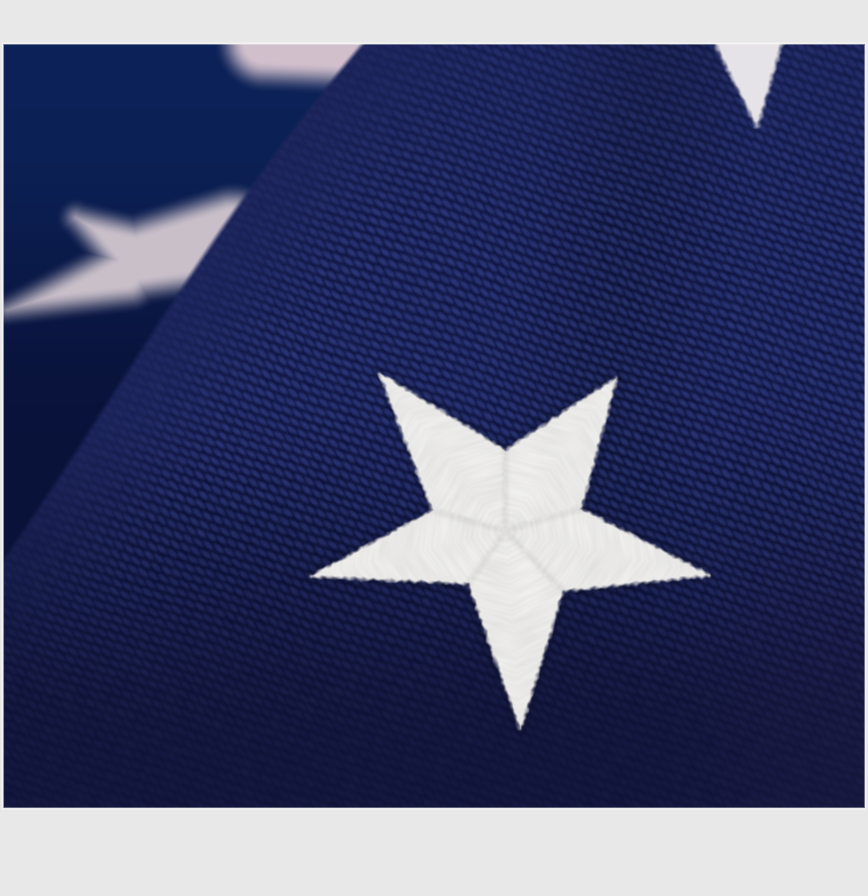
Reproduce this texture procedurally as a Shadertoy shader.

```glsl
const vec2 STAR_CENTER = vec2(0.564, 0.4075);

vec2 hashGradient(vec2 cell) {
    float h = fract(sin(dot(cell, vec2(127.1, 311.7))) * 43758.55);
    return vec2(cos(6.2832 * h), sin(6.2832 * h));
}

float gradientNoise(vec2 p) {
    vec2 i = floor(p), f = fract(p);
    vec2 u = f * f * f * (f * (f * 6.0 - 15.0) + 10.0);
    vec2 e = vec2(1.0, 0.0);
    float low = mix(dot(hashGradient(i), f), dot(hashGradient(i + e), f - e), u.x);
    float high = mix(dot(hashGradient(i + e.yx), f - e.yx),
                     dot(hashGradient(i + 1.0), f - 1.0), u.x);
    return mix(low, high, u.y);
}

float segmentDistance(vec2 p, vec2 a, vec2 b, float radiusA, float radiusB) {
    vec2 ab = b - a;
    float h = clamp(dot(p - a, ab) / dot(ab, ab), 0.0, 1.0);
    return length(p - a - ab * h) - mix(radiusA, radiusB, h);
}

float polygonDistance(vec2 p, vec2 v[10]) {
    float nearest = 1e3, side = 1.0;
    for (int i = 0; i < 10; i++) {
        vec2 a = v[i], b = v[(i + 9) % 10];
        nearest = min(nearest, segmentDistance(p, a, b, 0.0, 0.0));
        if ((a.y > p.y) != (b.y > p.y) &&
            p.x < (b.x - a.x) * (p.y - a.y) / (b.y - a.y) + a.x) side = -side;
    }
    return side * nearest;
}

float coverage(float d, float softness) {
    return 1.0 - smoothstep(-softness, softness, d);
}

// Staggered loops of thread, warped gently by the drape
float weave(vec2 p, float period) {
    p += 0.004 * gradientNoise(p * 7.0);
    vec2 q = vec2(p.x + 0.22 * p.y, p.y + 0.32 * p.x) / period;
    q.x += 0.5 * mod(floor(q.y), 2.0);
    vec2 f = fract(q) - 0.5;
    float loopShape = 1.0 - smoothstep(0.12, 0.62, length(f * vec2(0.85, 1.1) + vec2(0.0, 0.2 * f.x)));
    return loopShape - 0.45 + 0.25 * gradientNoise(q * 1.7);
}

vec3 frontCloth(vec2 p, float foldDistance) {
    float light = smoothstep(0.16, 0.60, p.y + 0.05 * gradientNoise(p * 4.0));
    vec3 color = mix(vec3(0.070, 0.085, 0.235), vec3(0.108, 0.143, 0.355), light);
    color *= 1.0 - 0.12 * smoothstep(0.15, 0.0, abs(p.x - 0.70 - 0.15 * (p.y - 0.7))) * light;
    color += vec3(0.018, 0.008, 0.012) * smoothstep(0.7, 0.96, p.x) * (1.0 - light);
    float focus = smoothstep(0.12, 0.50, p.y) * smoothstep(0.0, 0.14, foldDistance);
    focus *= 1.0 - 0.55 * smoothstep(0.72, 0.96, p.y);
    color += weave(p, 0.0105) * (0.15 + 0.85 * focus) * vec3(0.085, 0.10, 0.17);
    color += 0.012 * gradientNoise(p * vec2(60.0, 90.0));
    return color;
}

vec3 backCloth(vec2 p) {
    vec3 color = mix(vec3(0.035, 0.07, 0.225), vec3(0.045, 0.13, 0.34),
                     smoothstep(0.50, 0.90, p.y));
    // Defocused arms
    float d = segmentDistance(p, vec2(0.155, 0.711), vec2(0.26, 0.735), 0.037, 0.046);
    d = min(d, segmentDistance(p, vec2(0.14, 0.695), vec2(0.008, 0.654), 0.030, 0.004));
    d = min(d, segmentDistance(p, vec2(0.145, 0.72), vec2(0.085, 0.757), 0.030, 0.006));
    float upper = segmentDistance(p, vec2(0.295, 0.953), vec2(0.42, 0.955), 0.039, 0.046);
    color = mix(color, vec3(0.79, 0.75, 0.79), coverage(d, 0.017));
    return mix(color, vec3(0.82, 0.75, 0.80), coverage(upper, 0.018));
}

vec3 embroidery(vec2 p, vec2 v[10]) {
    vec2 q = p - STAR_CENTER, axis = vec2(0.0, 1.0);
    float best = -1.0, seam = 1.0;
    for (int i = 0; i < 10; i += 2) {
        vec2 dir = normalize(v[i] - STAR_CENTER);
        if (dot(q, dir) > best) { best = dot(q, dir); axis = dir; }
        seam = min(seam, segmentDistance(p, STAR_CENTER, v[i + 1], 0.0, 0.0));
    }
    float across = dot(q, vec2(-axis.y, axis.x));
    float thread = gradientNoise(vec2((best + 0.4 * abs(across)) * 220.0, across * 28.0));
    float shade = 0.915 + 0.035 * thread + 0.02 * gradientNoise(p * 28.0);
    shade -= 0.045 * smoothstep(0.007, 0.0, seam);
    return shade * vec3(1.0, 0.998, 0.99);
}

void mainImage(out vec4 fragColor, in vec2 fragCoord) {
    vec2 p = fragCoord / iResolution.y;
    float pixel = 1.0 / iResolution.y;

    // Curved fold separates the two layers
    float t = (p.y - 0.375) / 0.5755;
    float foldX = 0.004 + 0.4 * t - 0.09 * t * t * (1.0 - t);
    float foldDistance = (p.x - foldX) * 0.82;
    vec3 color = mix(backCloth(p), frontCloth(p, foldDistance),
                     smoothstep(-0.004, 0.004, foldDistance));

    // Alternating tips and inner corners
    vec2 star[10] = vec2[10](
        vec2(0.424, 0.583), vec2(0.564, 0.497), vec2(0.688, 0.578), vec2(0.648, 0.432),
        vec2(0.791, 0.358), vec2(0.628, 0.341), vec2(0.581, 0.187), vec2(0.523, 0.349),
        vec2(0.348, 0.357), vec2(0.483, 0.430));
    float fray = 0.0028 * gradientNoise(p * 150.0);
    float d = polygonDistance(p, star) + fray - 0.001;
    color *= 1.0 - 0.22 * coverage(d - 0.004, 0.009);
    color = mix(color, embroidery(p, star), coverage(d, 0.0018 + pixel));

    // Arm entering from the top
    float tip = segmentDistance(p, vec2(0.835, 0.965), vec2(0.845, 0.859), 0.043, 0.001);
    color = mix(color, vec3(0.90, 0.89, 0.91), coverage(tip + fray, 0.003 + pixel));

    // Pale border
    vec2 edge = abs(p - vec2(0.4845, 0.5245)) - vec2(0.4805, 0.426);
    float frame = max(edge.x, edge.y);
    vec3 border = vec3(0.91 + 0.05 * coverage(frame - 0.002, 0.001));
    color = mix(border, color, coverage(frame, pixel));
    fragColor = vec4(clamp(color, 0.0, 1.0), 1.0);
}
```
